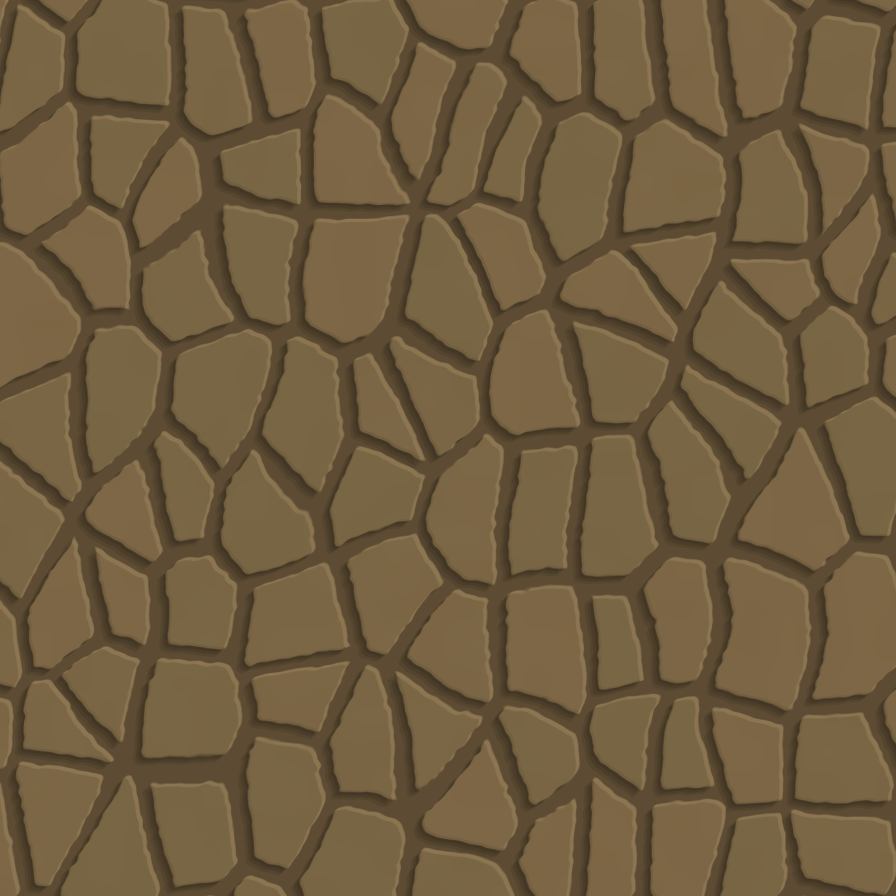
Write a three.js fragment shader that draws this texture.

```glsl
// Brown flagstones, mostly upright, bevelled by light from the upper right over shaded gaps.
varying vec2 vUv;

const vec2 GRID = vec2(11.0, 8.0); // stones across and up

vec2 hash22(vec2 p) {
  vec3 q = fract(p.xyx * vec3(0.1031, 0.1030, 0.0973));
  q += dot(q, q.yzx + 33.33);
  return fract((q.xx + q.yz) * q.zy);
}

// Smooth value noise, two independent channels
vec2 noise2(vec2 p) {
  vec2 i = floor(p);
  vec2 f = fract(p);
  f = f * f * (3.0 - 2.0 * f);
  vec2 low = mix(hash22(i), hash22(i + vec2(1.0, 0.0)), f.x);
  vec2 high = mix(hash22(i + vec2(0.0, 1.0)), hash22(i + vec2(1.0)), f.x);
  return mix(low, high, f.y);
}

float smoothMin(float a, float b, float k) {
  float h = max(k - abs(a - b), 0.0) / k;
  return min(a, b) - 0.25 * h * h * k;
}

vec2 seed(vec2 cell) {
  return cell + 0.06 + 0.88 * hash22(cell + 17.0);
}

// x: distance to the cell border in canvas units, yz: cell id
vec3 voronoi(vec2 uv) {
  vec2 p = uv * GRID;
  vec2 home = floor(p);
  vec2 nearestCell = home;
  vec2 nearest = vec2(0.0);
  float best = 100.0;
  for (int j = -1; j <= 1; j++) {
    for (int i = -1; i <= 1; i++) {
      vec2 cell = home + vec2(float(i), float(j));
      vec2 s = seed(cell);
      float d = dot(s - p, s - p);
      if (d < best) {
        best = d;
        nearest = s;
        nearestCell = cell;
      }
    }
  }
  float border = 1.0;
  for (int j = -2; j <= 2; j++) {
    for (int i = -2; i <= 2; i++) {
      vec2 s = seed(nearestCell + vec2(float(i), float(j)));
      vec2 across = s - nearest;
      if (dot(across, across) > 0.0001) {
        float d = dot(0.5 * (s + nearest) - p, across) / length(across * GRID);
        border = smoothMin(border, d, 0.005);
      }
    }
  }
  return vec3(border, nearestCell);
}

// x: stone coverage, yz: stone id
vec3 stone(vec2 uv) {
  vec2 bend = 0.026 * (noise2(uv * 10.0 + 3.0) - 0.5);
  vec2 chips = 0.0035 * (noise2(uv * vec2(90.0, 130.0)) - 0.5);
  vec3 v = voronoi(uv + bend + chips);
  float halfGap = 0.0065 + 0.0045 * noise2(uv * 13.0 + 40.0).x;
  return vec3(smoothstep(-0.0012, 0.0012, v.x - halfGap), v.yz);
}

void main() {
  vec2 toLight = vec2(0.75, 0.66);
  vec3 here = stone(vUv);

  // Soft shadow cast into the gaps, in three steps
  float shadow = 0.0;
  for (int i = 1; i <= 3; i++) {
    shadow += stone(vUv + toLight * 0.0042 * float(i)).x / 3.0;
  }
  vec3 gap = mix(vec3(0.365, 0.300, 0.200), vec3(0.260, 0.210, 0.140), shadow);

  // Flat stone faces with a faint tint per stone
  vec2 tint = hash22(here.yz + 5.0) - 0.5;
  vec3 face = vec3(0.482, 0.400, 0.270) + vec3(0.022, 0.004, 0.004) * tint.x;
  face += 0.008 * (noise2(vUv * 25.0).x - 0.5);

  // Bevel: bright toward the light, slightly dark away from it
  float lit = 1.0 - stone(vUv + toLight * 0.0055).x;
  float shaded = 1.0 - stone(vUv - toLight * 0.0035).x;
  face = mix(face, vec3(0.555, 0.465, 0.325), 0.9 * lit);
  face = mix(face, vec3(0.430, 0.360, 0.240), 0.7 * shaded * (1.0 - lit));

  gl_FragColor = vec4(mix(gap, face, here.x), 1.0);
}
```
